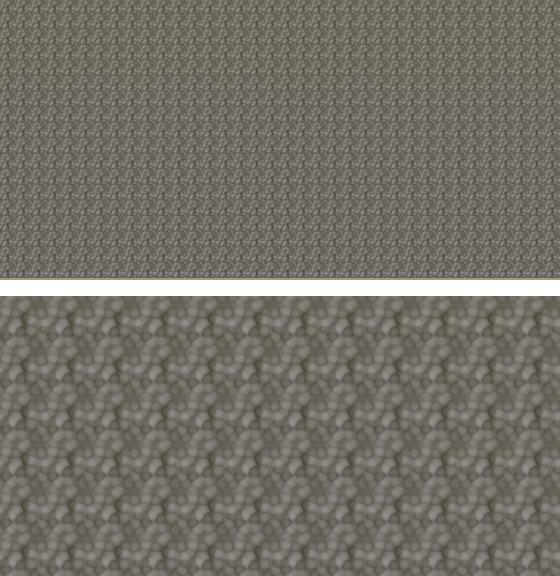
Top, the full canvas; bottom, a detail of the centre.
Write a Shadertoy shader that draws this texture.

```glsl
// Soft grey cobbles with mossy diagonal hollows, tiled 36 by 18 above a thin sandy strip.

const vec2 REPEATS = vec2(36.0, 18.0);
const float STONES = 5.0;          // stones along one side of a tile
const float MOSS_PERIOD = 3.0;     // noise lattice cells per tile
const float JITTER = 0.9;
const float STONE_FALLOFF = 16.0;  // higher gives crisper stones
const float JOINT_REACH = 0.35;    // squared distance where a stone is darkest
const float MEAN_TONE = 0.56;
const float JOINT_DEPTH = 0.33;
const float STONE_VARIATION = 0.62;
const float MOSS_STRENGTH = 0.35;
const float STRIP_HEIGHT = 0.0065; // fraction of canvas height

const vec3 HOLLOW_COLOR = vec3(0.31, 0.30, 0.245);
const vec3 STONE_COLOR = vec3(0.57, 0.56, 0.545);
const vec3 STRIP_COLOR = vec3(0.66, 0.60, 0.47);
const vec3 TOP_TINT = vec3(1.0, 1.0, 0.98);
const vec3 BOTTOM_TINT = vec3(1.0, 0.99, 1.01);

const uint HASH_FACTOR = 1664525u;
const uint HASH_STEP = 1013904223u;

// Integer mixing hash for non-negative whole coordinates
vec2 hash22(vec2 p) {
    uvec2 v = uvec2(p) * HASH_FACTOR + HASH_STEP;
    for (int i = 0; i < 2; i++) {
        v.x += v.y * HASH_FACTOR;
        v.y += v.x * HASH_FACTOR;
        v ^= v >> 16u;
    }
    return vec2(v & 65535u) / 65536.0;
}

// Whole coordinate wrapped to a period
vec2 wrap(vec2 id, float period) {
    return floor(mod(id + 0.5, period));
}

float cornerSlope(vec2 cell, vec2 corner, vec2 local) {
    float angle = 6.28318 * hash22(wrap(cell + corner, MOSS_PERIOD) + 17.0).x;
    return dot(vec2(cos(angle), sin(angle)), local - corner);
}

// Gradient noise that wraps at the tile edge
float tiledNoise(vec2 p) {
    vec2 cell = floor(p);
    vec2 f = fract(p);
    vec2 u = f * f * f * (f * (f * 6.0 - 15.0) + 10.0);
    float low = mix(cornerSlope(cell, vec2(0, 0), f), cornerSlope(cell, vec2(1, 0), f), u.x);
    float high = mix(cornerSlope(cell, vec2(0, 1), f), cornerSlope(cell, vec2(1, 1), f), u.x);
    return mix(low, high, u.y);
}

// Evenly spread shades, grouped along rising diagonals
float stoneShade(vec2 id) {
    vec2 slot = wrap(vec2(id.x - id.y, id.x + 2.0 * id.y), STONES);
    float n = slot.x * STONES + slot.y;
    return mod(n * n * n + 0.5, 29.0) / 29.0;
}

// Wrapped soft Voronoi: x = squared distance to the stone, y = blended shade
vec2 cobbles(vec2 p) {
    vec2 cell = floor(p);
    vec2 f = fract(p);
    float total = 0.0;
    float shade = 0.0;
    for (int y = -1; y <= 1; y++) {
        for (int x = -1; x <= 1; x++) {
            vec2 offset = vec2(x, y);
            vec2 id = wrap(cell + offset, STONES);
            vec2 toCenter = offset + 0.5 + JITTER * (hash22(id + 3.0) - 0.5) - f;
            float weight = exp(-STONE_FALLOFF * dot(toCenter, toCenter));
            total += weight;
            shade += weight * stoneShade(id);
        }
    }
    return vec2(-log(total) / STONE_FALLOFF, shade / total);
}

void mainImage(out vec4 fragColor, in vec2 fragCoord) {
    vec2 uv = fragCoord / iResolution.xy;
    vec2 tile = fract(uv * REPEATS);

    // Domed stones sink into their joints
    vec2 stone = cobbles(tile * STONES);
    float dome = 1.0 - smoothstep(0.0, JOINT_REACH, stone.x);

    // Relief, stone shade and slanted moss set the tone
    vec2 slanted = vec2(tile.x - tile.y, tile.y);
    float tone = MEAN_TONE + JOINT_DEPTH * (dome - 0.62);
    tone += STONE_VARIATION * (stone.y - 0.5);
    tone += MOSS_STRENGTH * tiledNoise(slanted * MOSS_PERIOD);
    vec3 color = mix(HOLLOW_COLOR, STONE_COLOR, clamp(tone, 0.0, 1.1));
    color *= mix(BOTTOM_TINT, TOP_TINT, uv.y);

    // Sandy strip along the bottom edge
    float halfPixel = 0.5 / iResolution.y;
    float strip = 1.0 - smoothstep(STRIP_HEIGHT - halfPixel, STRIP_HEIGHT + halfPixel, uv.y);
    fragColor = vec4(mix(color, STRIP_COLOR, strip), 1.0);
}
```
